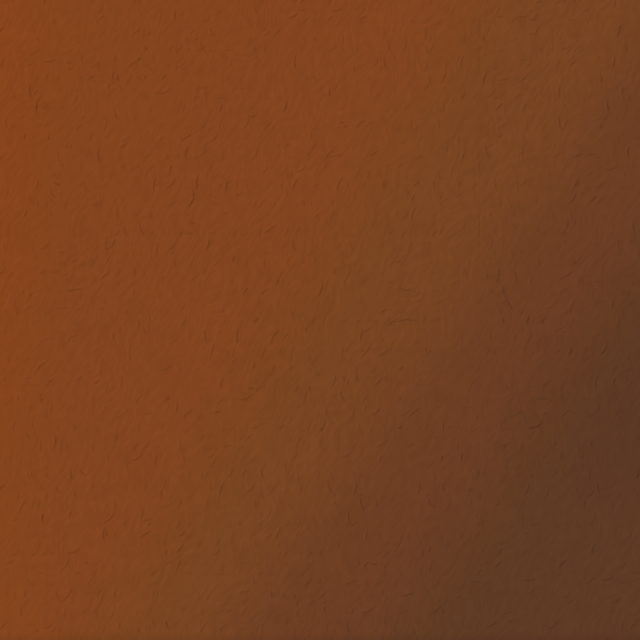
Reproduce this texture procedurally as a WebGL 1 fragment shader.

```glsl
precision highp float;

uniform vec2 u_resolution;

vec2 hash2(vec2 p) {
  vec3 q = fract(p.xyx * vec3(0.1031, 0.1030, 0.0973));
  q += dot(q, q.yzx + 33.33);
  return fract((q.xx + q.yz) * q.zy);
}

float gradientDot(vec2 cell, vec2 offset, vec2 corner) {
  float angle = 6.2832 * hash2(cell + corner).x;
  return dot(vec2(cos(angle), sin(angle)), offset - corner);
}

float gradientNoise(vec2 p) {
  vec2 cell = floor(p);
  vec2 f = fract(p);
  vec2 w = f * f * f * (f * (f * 6.0 - 15.0) + 10.0);
  float low = mix(gradientDot(cell, f, vec2(0.0)),
                  gradientDot(cell, f, vec2(1.0, 0.0)), w.x);
  float high = mix(gradientDot(cell, f, vec2(0.0, 1.0)),
                   gradientDot(cell, f, vec2(1.0)), w.x);
  return mix(low, high, w.y);
}

vec2 rotate(vec2 p, float angle) {
  float c = cos(angle);
  float s = sin(angle);
  return vec2(c * p.x + s * p.y, c * p.y - s * p.x);
}

// Diagonal blend from warm rust through olive brown to umber
vec3 baseColor(vec2 uv) {
  float t = uv.x - 0.68 * uv.y;
  float bend = 0.1 * (uv.y - 0.4);
  vec3 color = mix(vec3(0.518, 0.266, 0.115), vec3(0.507, 0.267, 0.121),
                   smoothstep(-0.6, 0.0, t));
  color = mix(color, vec3(0.468, 0.268, 0.133),
              smoothstep(0.0, 0.28, t + bend));
  color = mix(color, vec3(0.428, 0.243, 0.14), smoothstep(0.26, 0.47, t));
  color = mix(color, vec3(0.368, 0.228, 0.142), smoothstep(0.45, 0.76, t));
  float leftGlow = 1.0 - smoothstep(0.0, 0.12, uv.x);
  float rightDim = exp(-dot(uv - vec2(1.0, 0.4), uv - vec2(1.0, 0.4)) * 30.0);
  color += leftGlow * vec3(0.013, 0.001, -0.005);
  return color - rightDim * vec3(0.014, 0.008, 0.004);
}

// Fine slanted bristle relief, bent by a broad warp
float bristles(vec2 uv, float scale) {
  vec2 warp = vec2(gradientNoise(uv * 16.0), gradientNoise(uv * 16.0 + 31.0));
  vec2 p = rotate(uv + 0.03 * warp, 1.12);
  return gradientNoise(p * scale * vec2(0.26, 1.0));
}

// Short curved grooves, one per cell, following a slowly turning direction
float grooves(vec2 uv, float scale, float seed, float pixel) {
  vec2 p = uv * scale;
  vec2 home = floor(p);
  float cover = 0.0;
  for (int j = -1; j <= 1; j++) {
    for (int i = -1; i <= 1; i++) {
      vec2 cell = home + vec2(float(i), float(j));
      vec2 place = hash2(cell + seed);
      vec2 traits = hash2(cell + seed + 57.0);
      float turn = gradientNoise(cell / scale * 7.0 + seed);
      float angle = 1.1 + 1.8 * turn + 1.1 * (traits.x - 0.5);
      vec2 q = rotate(p - cell - place, angle);
      float reach = mix(0.25, 0.75, traits.y);
      q.y += (traits.x - 0.5) * 1.4 * q.x * q.x;
      float taper = 1.0 - smoothstep(0.3 * reach, reach, abs(q.x));
      float width = 0.045 + 0.03 * place.x;
      float line = 1.0 - smoothstep(0.0, width + pixel * scale, abs(q.y));
      float strength = place.y * place.y * place.y;
      cover = max(cover, line * taper * strength);
    }
  }
  return cover;
}

void main() {
  vec2 uv = gl_FragCoord.xy / u_resolution;
  float pixel = 1.0 / min(u_resolution.x, u_resolution.y);
  vec3 color = baseColor(uv);

  // Soft mottling and painted relief
  float shade = 1.01 + 0.015 * gradientNoise(uv * vec2(14.0, 9.0));
  shade += 0.035 * bristles(uv, 130.0);
  shade += 0.035 * bristles(uv + 3.7, 210.0);

  // Dark grooves with faint raised edges
  vec2 lift = vec2(0.0025, -0.0015);
  shade -= 0.11 * grooves(uv, 42.0, 11.0, pixel);
  shade -= 0.08 * grooves(uv, 66.0, 83.0, pixel);
  shade += 0.03 * grooves(uv + lift, 42.0, 11.0, pixel);

  // Slight darkening along the lower border
  shade -= 0.05 * (1.0 - smoothstep(0.0, 0.014, uv.y));
  gl_FragColor = vec4(color * shade, 1.0);
}
```
